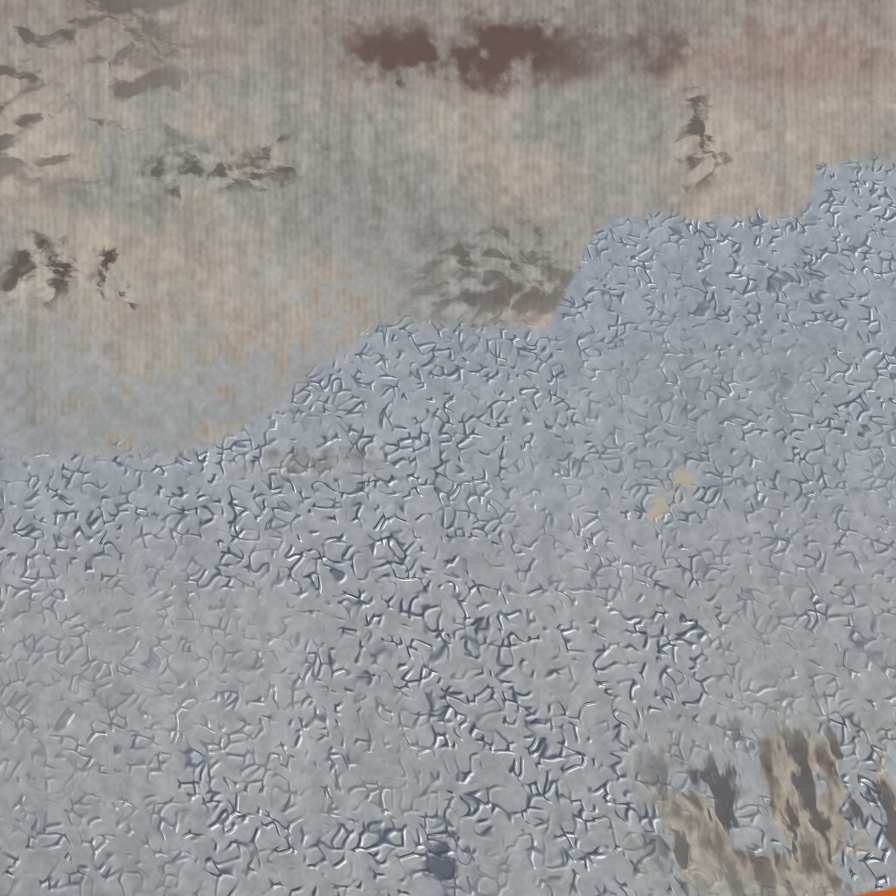
A Shadertoy shader for this texture:

```glsl
// Weathered painted canvas: a crackled blue-grey coat below a stepped edge,
// worn cream cloth with brown stains above, and peeling flakes at lower right.
// Warped cell borders give the cracks; layered noise gives stains and wear.

float hash(vec2 p) {
    return fract(sin(dot(p, vec2(127.1, 311.7))) * 43758.545);
}

float noise(vec2 p) {
    vec2 i = floor(p), f = fract(p);
    f = f * f * (3.0 - 2.0 * f);
    return mix(mix(hash(i), hash(i + vec2(1, 0)), f.x),
               mix(hash(i + vec2(0, 1)), hash(i + vec2(1, 1)), f.x), f.y);
}

float fbm(vec2 p) {
    float sum = 0.0, amp = 0.53;
    for (int i = 0; i < 4; i++) {
        sum += amp * noise(p);
        p = mat2(1.6, 1.2, -1.2, 1.6) * p + 7.3;
        amp *= 0.5;
    }
    return sum;
}

// Height of the crackled coat: 1 on the skin, 0 inside broken cell borders
float crackle(vec2 p) {
    p += 1.1 * vec2(noise(p * 0.8), noise(p * 0.8 + 31.0));
    vec2 cell = floor(p);
    float near = 9.0, next = 9.0;
    for (int y = -1; y <= 1; y++)
    for (int x = -1; x <= 1; x++) {
        vec2 c = cell + vec2(x, y);
        float d = length(c + vec2(hash(c), hash(c + 19.7)) - p);
        next = min(next, max(near, d));
        near = min(near, d);
    }
    float broken = smoothstep(0.36, 0.8, noise(p * 1.5 + 5.0));
    return 1.0 - broken * (1.0 - smoothstep(0.0, 0.36, next - near));
}

// Soft elliptical patch
float blob(vec2 p, vec2 center, vec2 radius) {
    return 1.0 - smoothstep(0.45, 1.15, length((p - center) / radius));
}

void mainImage(out vec4 fragColor, in vec2 fragCoord) {
    vec2 uv = fragCoord / iResolution.xy;
    float broad = fbm(uv * 6.0), mid = fbm(uv * 22.0 + 4.0), fine = fbm(uv * 85.0);
    float grain = noise(uv * vec2(260, 210)) - 0.5;
    vec2 ragged = uv + 0.045 * vec2(mid - 0.5, fbm(uv * 26.0 + 40.0) - 0.5)
                     + 0.035 * (fine - 0.5);

    // Bare cloth with upright threads and broad grey wear
    vec3 cloth = mix(vec3(0.60, 0.59, 0.57), vec3(0.67, 0.635, 0.585),
                     smoothstep(0.3, 0.65, broad + 0.6 * (mid - 0.5)));
    cloth = mix(cloth, vec3(0.54, 0.51, 0.49), 0.6 * smoothstep(0.84, 1.02, uv.y));
    cloth = mix(cloth, vec3(0.55, 0.54, 0.52), 0.6 * blob(ragged, vec2(0.43, 0.77), vec2(0.15, 0.09)));
    cloth = mix(cloth, vec3(0.54, 0.55, 0.51), 0.5 * blob(ragged, vec2(0.17, 0.76), vec2(0.04, 0.025)));
    cloth = mix(cloth, vec3(0.60, 0.51, 0.48), 0.5 * blob(ragged, vec2(0.88, 0.935), vec2(0.18, 0.04)));
    cloth += 0.012 * sin(uv.x * 820.0 + 9.0 * mid) + 0.045 * grain;
    cloth += 0.13 * (fine - 0.5) + 0.06 * (noise(uv * vec2(110, 12)) - 0.5);

    // Brown stains and wrinkled scabs
    float stain = blob(ragged, vec2(0.52, 0.94), vec2(0.19, 0.045));
    stain = max(stain, 0.7 * blob(ragged, vec2(0.73, 0.945), vec2(0.045, 0.035)));
    cloth = mix(cloth, vec3(0.38, 0.31, 0.29), 0.9 * stain * smoothstep(0.25, 0.55, mid + 0.4 * (fine - 0.5)));
    float scab = blob(ragged, vec2(0.045, 0.69), vec2(0.055, 0.037));
    scab = max(scab, blob(ragged, vec2(0.115, 0.695), vec2(0.018, 0.017)));
    scab = max(scab, blob(ragged, vec2(0.146, 0.668), vec2(0.012, 0.022)));
    scab = max(scab, 0.75 * blob(ragged, vec2(0.21, 0.81), vec2(0.08, 0.035)));
    scab = max(scab, 0.7 * blob(ragged, vec2(0.31, 0.815), vec2(0.06, 0.028)));
    scab = max(scab, 0.8 * blob(ragged, vec2(0.777, 0.845), vec2(0.022, 0.065)));
    scab = max(scab, 0.6 * blob(ragged, vec2(0.55, 0.69), vec2(0.12, 0.065)));
    float folds = fbm(uv * vec2(60, 85) + 3.0 * mid);
    cloth = mix(cloth, vec3(0.32, 0.29, 0.28), 0.85 * scab * smoothstep(0.42, 0.64, folds));
    cloth += 0.06 * scab * smoothstep(0.44, 0.28, folds);
    float flakes = smoothstep(0.46, 0.66, fbm(uv * vec2(28, 52) + 2.0 * mid));
    flakes *= smoothstep(0.32, 0.08, uv.x) * smoothstep(0.74, 0.86, uv.y);
    cloth = mix(cloth, vec3(0.38, 0.36, 0.35), 0.75 * flakes);

    // Stepped upper edge of the coat, with a thin blue veil above it
    float edge = 0.495 + 0.145 * smoothstep(0.2, 0.46, uv.x)
               + 0.12 * smoothstep(0.6, 0.69, uv.x) + 0.055 * smoothstep(0.895, 0.915, uv.x);
    float above = uv.y - edge + 0.018 * (mid - 0.5) + 0.024 * (fine - 0.5);
    float veil = smoothstep(0.25, 0.04, above) * smoothstep(0.62, 0.3, uv.x);
    veil *= smoothstep(0.32, 0.56, mid + 0.6 * (fine - 0.5));
    cloth = mix(cloth, vec3(0.59, 0.605, 0.62) + 0.1 * (fine - 0.5) + 0.04 * grain, 0.8 * veil);

    // Crackled coat, finer with distance and lit from the upper left
    vec2 q = 76.0 * vec2(uv.x - 0.5, 0.92 * uv.y) / (1.12 - 0.3 * uv.y);
    float height = crackle(q);
    float slope = height - crackle(q + vec2(-0.2, 0.2));
    float density = mix(0.35, 1.0, smoothstep(0.32, 0.62, fbm(uv * 7.0 + 12.0)));
    density *= mix(0.7, 1.0, smoothstep(0.62, 0.4, uv.y));
    float streak = noise(vec2(uv.x * 55.0 + 3.0 * broad, uv.y * 4.0));
    vec3 coat = mix(vec3(0.61, 0.625, 0.635), vec3(0.60, 0.625, 0.655), smoothstep(0.2, 0.8, uv.y));
    coat += 0.05 * (broad - 0.5) + 0.12 * (fine - 0.5) + 0.045 * (streak - 0.5) + 0.04 * grain;
    coat = mix(coat, vec3(0.30, 0.33, 0.39), 0.75 * density * (1.0 - height));
    coat += density * (0.17 * max(slope, 0.0) - 0.10 * max(-slope, 0.0));
    coat += 0.14 * smoothstep(0.35, 0.8, slope) * smoothstep(0.5, 0.75, noise(q * 0.6 + 9.0));

    // Raised ridge, dark gouge and loose cream crumbs
    float ridge = blob(ragged, vec2(0.36, 0.483 + 0.12 * (uv.x - 0.36)), vec2(0.11, 0.015));
    coat = mix(coat, vec3(0.55, 0.55, 0.54) + 0.5 * (fine - 0.5), 0.5 * ridge);
    coat = mix(coat, vec3(0.28, 0.30, 0.35), 0.7 * blob(ragged, vec2(0.5, 0.035), vec2(0.014, 0.03)));
    float crumbs = max(blob(ragged, vec2(0.768, 0.465), vec2(0.021, 0.013)),
                       blob(ragged, vec2(0.735, 0.438), vec2(0.011, 0.013)));
    coat = mix(coat, vec3(0.70, 0.67, 0.60), 0.85 * crumbs);
    vec3 color = mix(coat, cloth, smoothstep(-0.006, 0.008, above));

    // Peeling shards and the bright lower corner
    vec2 shard = vec2(uv.x + 0.3 * uv.y, uv.y) + 0.02 * (mid - 0.5);
    float peel = fbm(shard * vec2(50, 22) + 2.0);
    float region = blob(ragged, vec2(0.88, 0.085), vec2(0.2, 0.13));
    vec3 under = mix(vec3(0.45, 0.42, 0.39), vec3(0.66, 0.625, 0.57), smoothstep(0.34, 0.56, peel));
    color = mix(color, under + 0.2 * (fine - 0.5), 0.9 * region * smoothstep(0.42, 0.54, fbm(shard * vec2(32, 14) + 8.0)));
    color = mix(color, vec3(0.30, 0.29, 0.30), 0.7 * region * smoothstep(0.58, 0.69, peel));
    color = mix(color, vec3(0.78, 0.36, 0.15), smoothstep(-0.003, 0.003, 0.2 * (uv.x - 0.952) - uv.y));

    fragColor = vec4(clamp(color, 0.0, 1.0), 1.0);
}
```
